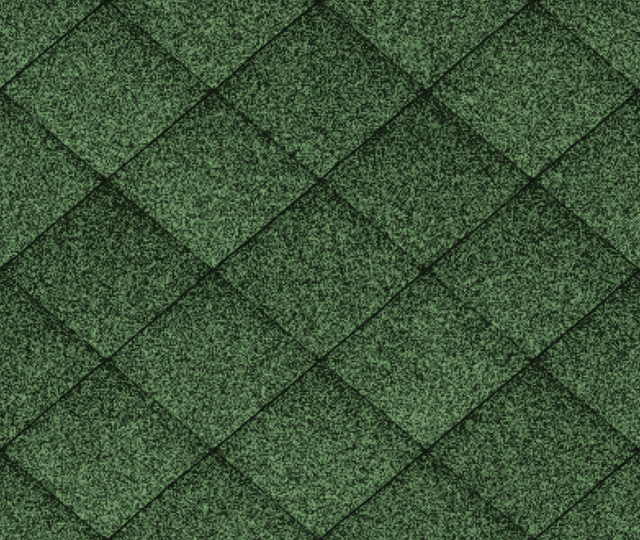
Write a WebGL 2 fragment shader that draws this texture.

```glsl
#version 300 es
precision highp float;

uniform vec2 u_resolution;
out vec4 outColor;

const float REPEATS = 3.0;           // diamonds across and down
const vec3 DARK_GRAIN = vec3(0.085, 0.130, 0.075);
const vec3 LIGHT_GRAIN = vec3(0.425, 0.570, 0.390);
const vec3 SEAM_COLOR = vec3(0.045, 0.065, 0.045);
const float BASE_TONE = 0.49;
const float TILE_VARIATION = 0.13;
const float TILE_FADE = 0.17;        // dark top to light bottom
const float GRAIN_SCALE = 330.0;     // granules per canvas height
const float GRAIN_CONTRAST = 1.05;
const float COARSE_CONTRAST = 0.45;
const float MOTTLE_CONTRAST = 0.14;
const float CUT_WIDTH = 0.0020;      // half widths, in canvas heights
const float LAP_WIDTH = 0.0016;
const float SHADOW_REACH = 0.075;    // in tile sides
const float SEAM_WOBBLE = 0.012;

float hash(vec2 cell) {
    uvec2 q = uvec2(ivec2(cell) + 4096) * uvec2(1597334673u, 3812015801u);
    uint n = (q.x ^ q.y) * 1597334673u;
    n = (n ^ (n >> 15)) * 2246822519u;
    return float((n ^ (n >> 13)) >> 8) / 16777216.0;
}

float noise(vec2 p) {
    vec2 i = floor(p);
    vec2 f = fract(p);
    f = f * f * (3.0 - 2.0 * f);
    return mix(mix(hash(i), hash(i + vec2(1, 0)), f.x),
               mix(hash(i + vec2(0, 1)), hash(i + vec2(1, 1)), f.x), f.y);
}

float line(float distance, float halfWidth, float blur) {
    return 1.0 - smoothstep(halfWidth - blur, halfWidth + blur, distance);
}

void main() {
    vec2 uv = gl_FragCoord.xy / u_resolution;
    vec2 p = gl_FragCoord.xy / u_resolution.y;
    float pixel = 1.0 / u_resolution.y;

    // Diagonal lattice: x runs down-right, y runs up-right
    vec2 grid = vec2(uv.x, 1.0 - uv.y) * REPEATS;
    vec2 lattice = vec2(grid.x + grid.y, grid.x - grid.y) - 0.5;
    lattice += SEAM_WOBBLE * (vec2(noise(p * 19.0), noise(p * 19.0 + 70.0)) - 0.5);
    vec2 tile = floor(lattice);
    vec2 inside = fract(lattice);
    vec2 center = vec2(tile.x + tile.y + 1.0, tile.x - tile.y);
    float tileTone = hash(mod(center, 2.0 * REPEATS) + 17.0) - 0.5;

    // Granules over broad mottling
    float grain = noise(p * GRAIN_SCALE) - 0.5;
    vec2 turned = mat2(0.8, 0.6, -0.6, 0.8) * p;
    float coarse = noise(turned * GRAIN_SCALE * 0.57 + 300.0) - 0.5;
    float mottle = 0.6 * noise(turned * 11.0 + 40.0) + 0.4 * noise(p * 27.0) - 0.5;

    // Each tile is shaded below its two upper edges
    float drop = 0.5 * (inside.x + 1.0 - inside.y);
    float cutShadow = exp(-inside.x / SHADOW_REACH);
    float lapShadow = exp(-(1.0 - inside.y) / SHADOW_REACH);
    float tone = BASE_TONE + TILE_VARIATION * tileTone + TILE_FADE * (drop - 0.45);
    tone += 0.05 * (0.5 - uv.y) + MOTTLE_CONTRAST * mottle;
    tone += GRAIN_CONTRAST * grain + COARSE_CONTRAST * coarse;
    tone -= 0.15 * cutShadow + 0.24 * lapShadow;
    vec3 color = mix(DARK_GRAIN, LIGHT_GRAIN, clamp(tone, 0.0, 1.12));
    color += vec3(0.025, -0.008, 0.022) * (noise(p * GRAIN_SCALE * 0.8 + 900.0) - 0.5);

    // Crisp rising cuts and fainter, grainy falling laps
    vec2 toSeam = fract(lattice + 0.5) - 0.5;
    float slope = REPEATS * length(vec2(u_resolution.y / u_resolution.x, 1.0));
    vec2 seamDistance = abs(toSeam) / slope;
    float ragged = noise(p * 150.0 + 210.0);
    float cut = line(seamDistance.x, CUT_WIDTH * (0.7 + 0.6 * ragged), pixel);
    float lap = line(seamDistance.y, LAP_WIDTH * (0.5 + ragged), pixel);

    // Small flat notch where the corners meet
    vec2 corner = 0.5 * vec2(toSeam.x + toSeam.y, toSeam.x - toSeam.y);
    float notch = 1.0 - smoothstep(0.5, 1.2, length(corner / vec2(0.038, 0.014)));
    float seam = max(max(0.88 * cut, (0.35 + 0.4 * ragged) * lap), 0.75 * notch);
    outColor = vec4(mix(color, SEAM_COLOR, seam), 1.0);
}
```
